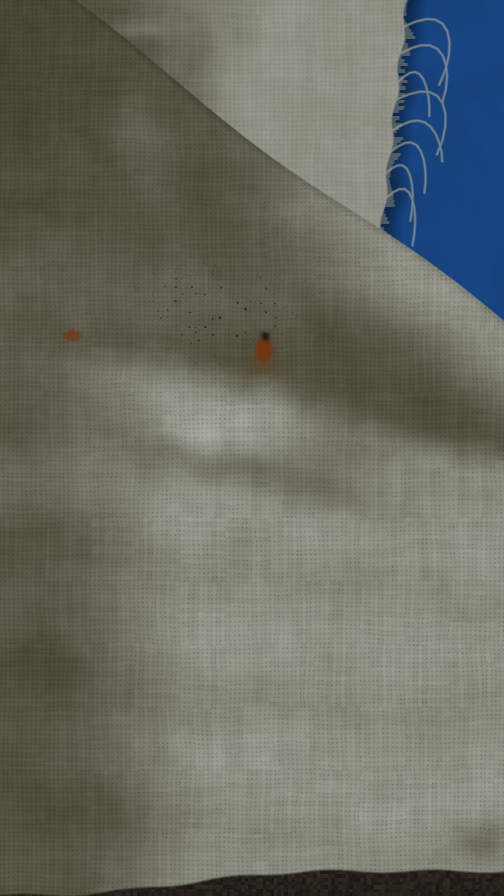
A Shadertoy shader for this texture:

```glsl
#define LINEN vec3(0.60, 0.61, 0.57)
#define OLIVE vec3(0.27, 0.26, 0.19)
#define BLUE vec3(0.09, 0.26, 0.49)
#define FLOOR_DARK vec3(0.14, 0.12, 0.10)
#define RUST vec3(0.46, 0.20, 0.06)
#define WEAVE_COUNT 112.0
#define WEAVE_DEPTH 0.075
#define GRIME 0.07
#define THREADS 8
#define THREAD_WIDTH 0.0022

float hash(vec2 p) {
    p = fract(p * vec2(0.1031, 0.1137));
    p += dot(p, p.yx + 33.33);
    return fract((p.x + p.y) * p.x * 17.0);
}

// Layered, rotated sines, about -1 to 1
float clouds(vec2 p) {
    float sum = 0.0, amp = 0.5;
    for (int i = 0; i < 5; i++) {
        p = mat2(0.8, 0.6, -0.6, 0.8) * p * 1.7 + 1.3;
        sum += amp * sin(p.x + 1.4 * sin(p.y)) * cos(p.y * 0.8);
        amp *= 0.62;
    }
    return sum;
}

float blob(vec2 p, vec2 centre, vec2 size) {
    vec2 q = (p - centre) / size;
    return exp(-dot(q, q));
}

// Cellular speckles: 1 at the core of sparse dots
float speckles(vec2 p, float density) {
    vec2 cell = floor(p);
    vec2 offset = 0.25 + 0.5 * vec2(hash(cell + 3.0), hash(cell + 8.0));
    float radius = 0.1 + 0.15 * hash(cell + 5.0);
    float dotMask = smoothstep(radius, radius * 0.3, length(fract(p) - offset));
    return dotMask * step(1.0 - density, hash(cell));
}

float weave(vec2 p) {
    vec2 g = p * WEAVE_COUNT + 0.5 * vec2(clouds(p * 9.0), clouds(p * 9.0 + 4.0));
    vec2 cell = floor(g);
    vec2 wave = 0.5 + 0.5 * cos(6.2832 * g);
    float holes = wave.x * wave.y * (0.4 + hash(cell));
    float warpTone = hash(vec2(cell.x, floor(cell.y / 14.0))) - 0.5;
    float weftTone = hash(vec2(floor(cell.x / 10.0) + 71.0, cell.y)) - 0.5;
    return 0.35 * (warpTone + weftTone) + 0.25 - holes;
}

// Brightness of the front cloth; depth is the drop below its folded edge
float frontTone(vec2 p, float depth) {
    p += 0.025 * vec2(clouds(p * 7.0), clouds(p * 6.0 + 9.0));
    float upper = 0.13 + 0.7 * smoothstep(0.27, 0.03, depth) * smoothstep(0.32, 0.85, p.x);
    upper += 0.22 * blob(p, vec2(0.28, 1.5), vec2(0.07, 0.13));
    upper += 0.20 * blob(p, vec2(0.3, 1.2), vec2(0.4, 0.09));
    upper -= 0.1 * blob(p, vec2(0.05, 1.65), vec2(0.3, 0.2));
    float lower = mix(0.15, 0.82, smoothstep(0.08, 0.44, p.x + 0.08 * (p.y - 0.5)));
    lower += 0.17 * blob(p, vec2(0.08, 0.85), vec2(0.25, 0.2));
    lower += 0.25 * blob(p, vec2(0.42, 0.92), vec2(0.15, 0.06));
    float crease = (p.y - 0.86 + 0.23 * (p.x - 0.4)) / 0.045;
    lower -= 0.38 * exp(-crease * crease) * smoothstep(0.15, 0.35, p.x) * smoothstep(0.95, 0.6, p.x);
    lower -= 0.25 * blob(p, vec2(0.68, 0.89), vec2(0.12, 0.06));
    lower += 0.06 * sin(p.y * 24.0 + p.x * 4.0 + 2.0 * clouds(p * 2.0));
    lower -= 0.35 * blob(p, vec2(0.95, 0.11), vec2(0.06, 0.04));
    float ridge = 0.98 - 0.27 * (p.x - 0.58);
    return mix(upper, lower, smoothstep(ridge + 0.05, ridge - 0.05, p.y));
}

float segment(vec2 p, vec2 a, vec2 b) {
    vec2 d = b - a;
    return length(p - a - d * clamp(dot(p - a, d) / dot(d, d), 0.0, 1.0));
}

float backEdge(float y) {
    return 0.757 + 0.11 * (y - 1.32) + 0.004 * sin(y * 60.0);
}

// Long loose threads curling out of the torn edge
float looseThreads(vec2 p) {
    float dist = 1.0;
    for (int i = 0; i < THREADS; i++) {
        float id = float(i), r = hash(vec2(id, 4.0)), s = hash(vec2(id, 19.0));
        float y = 1.37 + 0.38 * (id + 0.5 * r) / float(THREADS);
        vec2 root = vec2(backEdge(y), y), last = root;
        for (int k = 1; k <= 9; k++) {
            float t = float(k) / 9.0;
            vec2 next = root + vec2((0.05 + 0.05 * s) * sin(t * (1.3 + r)),
                0.025 * sin(t * 4.0) - (0.02 + 0.08 * r) * t * t);
            dist = min(dist, segment(p, last, next));
            last = next;
        }
    }
    return dist;
}

void mainImage(out vec4 fragColor, in vec2 fragCoord) {
    vec2 p = fragCoord / iResolution.x;
    p.y *= 1.7778 * iResolution.x / iResolution.y;
    float soft = 1.2 / iResolution.x;
    float grime = clouds(p * 14.0);

    // Blue ground with the shadow of the torn edge
    float gap = p.x - backEdge(p.y);
    vec3 color = BLUE * (0.97 + 0.06 * grime) * mix(0.6, 1.05, smoothstep(0.0, 0.05, gap));

    // Back cloth, fringe and loose threads
    float backTone = 0.15 + 0.72 * smoothstep(0.2, 0.55, p.x + 0.06 * clouds(p * 6.0));
    backTone += 0.3 * blob(p, vec2(0.28, 1.72), vec2(0.06, 0.02)) + GRIME * grime;
    vec3 back = mix(OLIVE, LINEN, backTone) + WEAVE_DEPTH * 0.6 * weave(p);
    float fringe = 0.022 * hash(vec2(floor(p.y * 150.0), 2.0));
    color = mix(color, LINEN * 0.8, 0.6 * smoothstep(soft, -soft, gap - fringe));
    color = mix(color, back, smoothstep(soft, -soft, gap));
    float strand = smoothstep(THREAD_WIDTH + soft, THREAD_WIDTH - soft, looseThreads(p));
    color = mix(color, LINEN * 0.95, 0.8 * strand);

    // Front cloth below the diagonal fold
    float depth = 1.465 - 0.74 * (p.x - 0.556) + 0.012 * sin(p.x * 9.0) - p.y;
    float tone = frontTone(p, depth) + GRIME * grime;
    vec3 front = mix(OLIVE, LINEN, tone);
    front += WEAVE_DEPTH * (0.45 + 0.75 * clamp(tone, 0.0, 1.0)) * weave(p);
    front *= 1.0 - 0.12 * smoothstep(0.02, 0.0, depth);
    float dirt = speckles(p * 65.0, 0.3) * blob(p, vec2(0.44, 1.16), vec2(0.13, 0.08));
    front *= 1.0 - 0.75 * dirt;

    // Rust drops with a soft halo
    vec2 q = p + 0.006 * vec2(clouds(p * 40.0), clouds(p * 40.0 + 5.0));
    float rust = smoothstep(0.027, 0.014, length((q - vec2(0.525, 1.083)) * vec2(1.2, 0.9)));
    rust += 0.7 * smoothstep(0.018, 0.008, length((q - vec2(0.146, 1.113)) * vec2(0.8, 1.2)));
    rust += 0.3 * blob(q, vec2(0.52, 1.05), vec2(0.03, 0.02));
    front = mix(front, RUST, min(rust, 1.0) * 0.9);
    front *= 1.0 - 0.7 * blob(q, vec2(0.528, 1.11), vec2(0.008, 0.009));
    color = mix(color, front, smoothstep(-soft, soft, depth));

    // Dark floor under the hem
    float hem = 0.048 * smoothstep(0.08, 0.65, p.x) + 0.003 * sin(p.x * 31.0);
    vec3 ground = FLOOR_DARK * (0.75 + 0.6 * hash(floor(p * 140.0)));
    color = mix(ground, color, smoothstep(-soft, soft * 2.0, p.y - hem));

    fragColor = vec4(clamp(color, 0.0, 1.0), 1.0);
}
```
